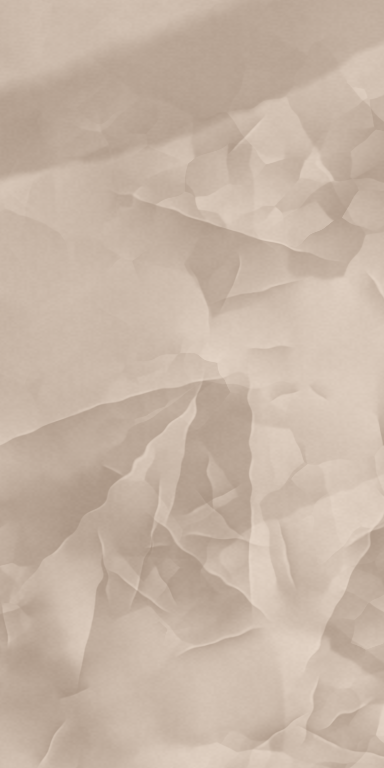
A Shadertoy shader for this texture:

```glsl
// Crumpled beige paper: crisp tilted facets, long shaded folds and many
// short wrinkles are summed into one light value that tints the sheet.
// Facets come from a blended Voronoi grid, folds from distances to lines.

float hash(vec2 p) {
    return fract(sin(dot(p, vec2(127.1, 311.7))) * 43758.5453);
}

vec2 hash2(vec2 p) {
    return vec2(hash(p), hash(p + 37.7));
}

float noise(vec2 p) {
    vec2 i = floor(p), f = fract(p);
    f = f * f * (3.0 - 2.0 * f);
    return mix(mix(hash(i), hash(i + vec2(1, 0)), f.x),
               mix(hash(i + vec2(0, 1)), hash(i + vec2(1, 1)), f.x), f.y);
}

float fbm(vec2 p) {
    float sum = 0.0, amp = 0.5;
    for (int i = 0; i < 4; i++) {
        sum += amp * noise(p);
        p = mat2(1.6, 1.2, -1.2, 1.6) * p + 5.3;
        amp *= 0.5;
    }
    return sum;
}

// Randomly tilted Voronoi planes, blended across borders of given sharpness
float facets(vec2 p, float sharpness) {
    vec2 cell = floor(p), sum = vec2(0);
    float nearest = 9.0;
    for (int y = -1; y <= 1; y++)
    for (int x = -1; x <= 1; x++) {
        vec2 id = cell + vec2(x, y);
        vec2 r = p - id - hash2(id);
        float angle = 6.2832 * hash(id + 11.3);
        float light = hash(id + 5.9) - 0.5 + 1.1 * dot(r, vec2(cos(angle), sin(angle)));
        float d = dot(r, r), m = min(nearest, d);
        sum = sum * exp(sharpness * (m - nearest)) + vec2(light, 1) * exp(sharpness * (m - d));
        nearest = m;
    }
    return sum.x / sum.y;
}

// Crease from a to b: shadow fading out on its left, a broken lit lip on its right
float fold(vec2 p, vec2 a, vec2 b, float fade) {
    float len = distance(a, b);
    vec2 dir = (b - a) / len, q = p - a;
    float along = dot(q, dir) / len;
    float d = dir.x * q.y - dir.y * q.x;
    float taper = smoothstep(-0.1, 0.2, along) * smoothstep(1.1, 0.8, along);
    float side = smoothstep(-0.003, 0.003, d);
    float lip = exp(-pow((d + 0.004) / 0.0035, 2.0)) * smoothstep(0.35, 0.65, noise(p * 17.0));
    float glow = exp(-abs(d) / fade);
    return taper * (0.5 * lip + glow * mix(0.5, -1.0, side));
}

void mainImage(out vec4 fragColor, in vec2 fragCoord) {
    vec2 uv = fragCoord / iResolution.xy * vec2(1, 2);

    // Bend straight lines slightly
    vec2 p = uv + 0.05 * (vec2(fbm(uv * 4.0), fbm(uv * 4.0 + 19.0)) - 0.47);
    p += 0.014 * (vec2(noise(uv * 26.0), noise(uv * 26.0 + 7.0)) - 0.5);

    // Smooth areas: the left middle and the top
    vec2 c = (uv - vec2(0.2, 1.2)) * vec2(2.6, 3.2);
    float calm = max(exp(-dot(c, c)), smoothstep(1.4, 1.75, uv.y - 0.25 * uv.x));
    float rough = 1.0 - 0.85 * calm;

    // Facets in three sizes, stretched along the rising diagonal
    vec2 q = mat2(0.88, -0.47, 0.47, 0.88) * p;
    float sharpness = mix(12.0, 150.0, smoothstep(0.3, 0.65, noise(uv * 5.0 + 3.0)));
    float light = 0.85 * rough * facets(q * vec2(2.2, 3.2) + 4.0, sharpness);
    light += 0.75 * rough * facets(q * vec2(5.5, 4.2) + 17.0, sharpness * 0.6);
    light += 0.7 * rough * smoothstep(0.4, 0.7, noise(uv * 4.0 + 9.0))
           * facets(q * vec2(9.0, 13.0) + 31.0, sharpness * 0.4);

    // Long folds as start and end points
    vec4 folds[8] = vec4[8](
        vec4(0.86, 1.32, 0.32, 1.49), vec4(0.64, 1.03, -0.1, 0.83),
        vec4(0.06, 0.49, 0.54, 0.98), vec4(0.54, 1.02, 0.44, 0.64),
        vec4(0.66, 0.42, 0.65, 1.04), vec4(0.70, 0.40, 0.40, 0.66),
        vec4(1.02, 0.70, 0.79, 0.24), vec4(0.27, 0.57, 0.21, 0.22));
    for (int i = 0; i < 8; i++) {
        float fade = 0.08 + 0.07 * hash(vec2(i, 2.0));
        light += 0.95 * fold(p, folds[i].xy, folds[i].zw, fade);
    }

    // Short scattered wrinkles
    for (int i = 0; i < 44; i++) {
        vec2 id = vec2(i, 8.0);
        vec2 a = hash2(id) * vec2(1.1, 1.65);
        float angle = 6.2832 * hash(id + 3.1);
        vec2 b = a + mix(0.06, 0.24, hash(id + 6.4)) * vec2(cos(angle), sin(angle));
        float fade = mix(0.008, 0.045, hash(id + 9.2));
        float leftSide = smoothstep(0.5, 0.2, a.x) * smoothstep(0.75, 0.95, a.y);
        light += 0.9 * (1.0 - 0.8 * leftSide) * rough * fold(p, a, b, fade);
    }

    // Broad shadow band across the top
    float upper = 1.77 + 0.37 * p.x;
    float lower = 1.53 + 0.12 * p.x + 0.25 * p.x * p.x;
    float band = smoothstep(lower - 0.012, lower + 0.02, p.y)
               * smoothstep(upper + 0.03, upper - 0.05, p.y);
    light -= band * mix(1.45, 0.85, uv.x);

    // Uneven tone, then fibre grain
    light += 0.8 * (fbm(uv * 3.0 + 40.0) - 0.47) + 0.45 * (uv.x - 0.5) + 0.28;
    light = 1.8 * tanh(light / 1.8);
    light += 0.22 * (noise(uv * vec2(150.0, 190.0)) - 0.5) + 0.12 * (noise(uv * 70.0) - 0.5);

    vec3 paper = vec3(0.785, 0.715, 0.655) + light * vec3(0.074, 0.080, 0.083);
    fragColor = vec4(paper, 1.0);
}
```
